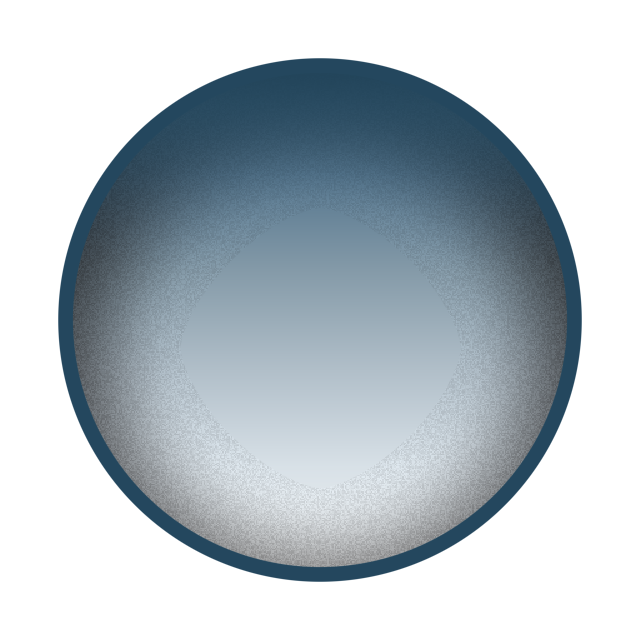
A WebGL 2 fragment shader for this background:

```glsl
#version 300 es
precision highp float;

uniform vec2 u_resolution;
out vec4 fragColor;

const vec3 PAPER = vec3(1.0);
const vec3 RING = vec3(0.14, 0.28, 0.37);
const vec3 SHADE_LOW = vec3(0.06, 0.05, 0.05);
const vec3 SHADE_HIGH = vec3(0.13, 0.26, 0.34);

const vec2 DISC_CENTER = vec2(0.5);
const float OUTER_RADIUS = 0.409;
const float INNER_RADIUS = 0.386;

const vec2 LENS_CENTER = vec2(0.501, 0.456);
const float LENS_RADIUS = 0.219;
const float LENS_POWER = 1.5;

const float SHADE_START = 0.22;
const float SHADE_END = 0.43;
const float SHADE_STRENGTH = 0.6;
const float VEIL = 0.025;
const float GRAIN_CELLS = 512.0;
const float GRAIN_AMOUNT = 0.13;

// Vertical ramp, evenly spaced from the bottom to the top of the disc
const float RAMP_BOTTOM = 0.12;
const float RAMP_TOP = 0.88;
const int RAMP_STEPS = 5;
const vec3 RAMP[6] = vec3[6](
    vec3(0.94, 0.95, 0.955),
    vec3(0.845, 0.88, 0.905),
    vec3(0.69, 0.745, 0.785),
    vec3(0.52, 0.605, 0.66),
    vec3(0.33, 0.46, 0.555),
    vec3(0.15, 0.29, 0.385)
);

float hash(vec2 p) {
    vec3 q = fract(vec3(p.xyx) * 0.1031);
    q += dot(q, q.yzx + 33.33);
    return fract((q.x + q.y) * q.z);
}

vec3 verticalRamp(float y) {
    float t = clamp((y - RAMP_BOTTOM) / (RAMP_TOP - RAMP_BOTTOM), 0.0, 1.0) * float(RAMP_STEPS);
    vec3 color = RAMP[0];
    for (int i = 0; i < RAMP_STEPS; i++) {
        color = mix(color, RAMP[i + 1], clamp(t - float(i), 0.0, 1.0));
    }
    return color;
}

// Rounded diamond: a superellipse, negative inside
float lensDistance(vec2 p) {
    vec2 q = pow(abs(p), vec2(LENS_POWER));
    return pow(q.x + q.y, 1.0 / LENS_POWER) - LENS_RADIUS;
}

void main() {
    float side = min(u_resolution.x, u_resolution.y);
    vec2 uv = (gl_FragCoord.xy - 0.5 * u_resolution) / side + 0.5;
    float edge = 0.75 / side;

    // Soft inner shadow, sunk below the disc center
    vec2 fromLens = uv - LENS_CENTER;
    float shade = SHADE_STRENGTH * smoothstep(SHADE_START, SHADE_END, length(fromLens));

    // Grain and a thin veil everywhere but on the clear lens
    float outsideLens = smoothstep(-edge, edge, lensDistance(fromLens));
    float grain = hash(floor(uv * GRAIN_CELLS)) - 0.5;
    shade += outsideLens * (VEIL + GRAIN_AMOUNT * grain);

    vec3 shadeColor = mix(SHADE_LOW, SHADE_HIGH, smoothstep(0.58, 0.86, uv.y));
    vec3 glass = mix(verticalRamp(uv.y), shadeColor, shade);

    // Disc, rim and surroundings
    float radius = length(uv - DISC_CENTER);
    vec3 color = mix(glass, RING, smoothstep(-edge, edge, radius - INNER_RADIUS));
    color = mix(color, PAPER, smoothstep(-edge, edge, radius - OUTER_RADIUS));
    fragColor = vec4(color, 1.0);
}
```
